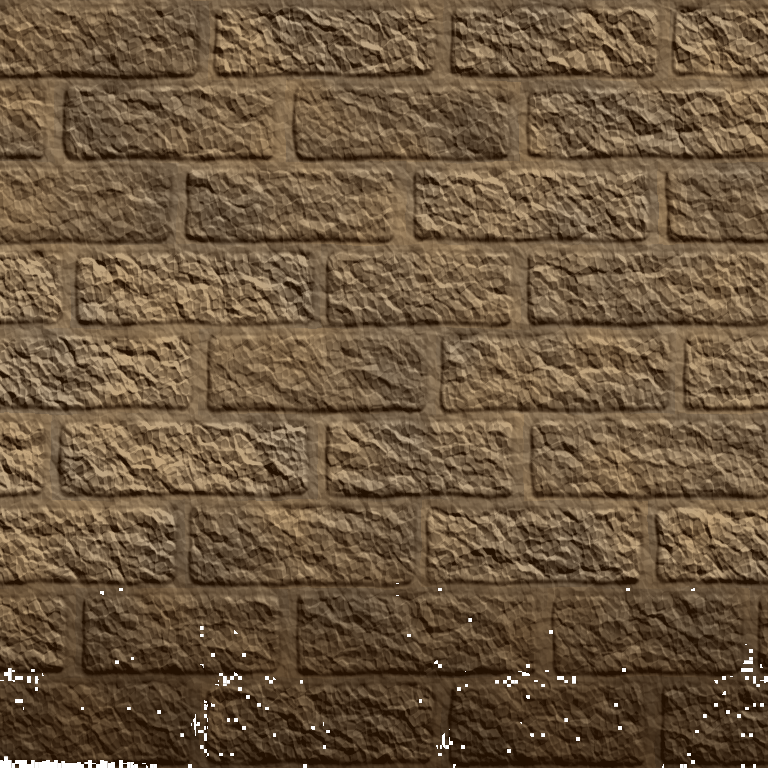
A three.js fragment shader for this texture:

```glsl
// Weathered wall of nine courses of rough brown stone, dark and flecked with white at its foot.
varying vec2 vUv;

const vec3 DARK_EARTH = vec3(0.19, 0.12, 0.055);
const vec3 PALE_STONE = vec3(0.65, 0.56, 0.44);
const vec3 WARM_TINT = vec3(1.03, 0.995, 0.93);
const vec3 GREY_TINT = vec3(0.98, 1.0, 1.04);
const vec2 TO_LIGHT = vec2(0.45, 0.89);
const float STONE_LENGTH = 0.303;

struct Stone {
  float dist;  // signed distance to the stone edge, negative inside
  vec2 seed;   // random pair for this stone
};

// One below lo, zero above hi
float fade(float lo, float hi, float x) {
  return 1.0 - smoothstep(lo, hi, x);
}

vec2 hash2(vec2 p) {
  vec3 q = fract(p.xyx * vec3(0.1031, 0.1030, 0.0973));
  q += dot(q, q.yzx + 33.33);
  return fract((q.xx + q.yz) * q.zy);
}

// Layered sines, each bent by the last; roughly -1 to 1
float waves(vec2 p) {
  float sum = 0.0, amp = 0.5;
  for (int i = 0; i < 4; i++) {
    sum += amp * sin(p.x + 1.6 * sin(p.y));
    p = mat2(1.3, 1.1, -1.1, 1.3) * p + 2.7;
    amp *= 0.6;
  }
  return sum;
}

// Squared distance to the nearest scattered point
float cellular(vec2 p) {
  vec2 cell = floor(p), f = p - cell;
  float nearest = 2.0;
  for (int y = -1; y <= 1; y++) {
    for (int x = -1; x <= 1; x++) {
      vec2 o = vec2(float(x), float(y));
      vec2 d = o + hash2(cell + o + 50.0) - f;
      nearest = min(nearest, dot(d, d));
    }
  }
  return nearest;
}

// Chipped rock relief: domes and pits, strongest at the fine scales
float rockRelief(vec2 p) {
  float sum = 0.0, freq = 24.0, weight = 0.5, side = 1.0;
  p += 0.003 * vec2(waves(p * 47.0), waves(p.yx * 53.0 + 4.0));
  for (int i = 0; i < 4; i++) {
    sum -= side * weight * cellular(p * freq * vec2(0.85, 1.1)) / freq;
    p = mat2(0.91, 0.41, -0.41, 0.91) * p + 1.3;
    freq *= 1.85;
    weight = min(weight + 0.17, 0.85);
    side = -side;
  }
  return sum;
}

// Position of an upright joint, counted in stone lengths
float jointAt(float k, float row) {
  return k + 0.18 * (hash2(vec2(k + 11.0, row * 3.0 + 5.0)).x - 0.5);
}

// Running bond whose courses grow slightly taller toward the foot
Stone stoneAt(vec2 p) {
  p += 0.0022 * vec2(waves(p * 43.0), waves(p * 38.0 + 9.0));
  float depth = 1.0 - p.y;
  float course = depth * (9.6 - 0.6 * depth);
  float row = floor(course);
  float height = 1.0 / (9.6 - 1.2 * depth);
  float u = (p.x - mix(0.247, 0.091, mod(row, 2.0))) / STONE_LENGTH;
  float k = floor(u);
  if (u < jointAt(k, row)) k -= 1.0;
  else if (u >= jointAt(k + 1.0, row)) k += 1.0;
  float left = jointAt(k, row), right = jointAt(k + 1.0, row);
  vec2 seed = hash2(vec2(k + 23.0, row + 41.0));
  vec2 gap = vec2(mix(0.007, 0.014, seed.y), mix(0.006, 0.010, seed.x));
  vec2 halfSize = 0.5 * vec2((right - left) * STONE_LENGTH, height) - gap;
  vec2 centred = vec2((u - 0.5 * (left + right)) * STONE_LENGTH,
                      (course - row - 0.5) * height);
  vec2 q = abs(centred) - halfSize + 0.01;
  return Stone(length(max(q, 0.0)) + min(max(q.x, q.y), 0.0) - 0.01, seed);
}

float wallHeight(vec2 p, Stone s) {
  float face = fade(-0.008, 0.003, s.dist);
  float roughness = mix(0.35, mix(0.7, 1.3, s.seed.x), face);
  return face * mix(0.003, 0.008, s.seed.y) + roughness * rockRelief(p);
}

// Pale square flecks, one at most per grid cell
float flecks(vec2 p, float density) {
  vec2 g = p * 200.0;
  vec2 d = abs(fract(g) - 0.5);
  float inside = fade(0.46, 0.56, max(d.x, d.y));
  return inside * step(hash2(floor(g) + 7.0).x + 0.002, density);
}

void main() {
  vec2 p = vUv;
  Stone stone = stoneAt(p);
  float face = fade(-0.003, 0.003, stone.dist);

  // Light from the upper right; stones shade the mortar below and left of them
  float reach = 0.0026;
  vec2 lit = p + TO_LIGHT * reach;
  float slope = (wallHeight(p, stone) - wallHeight(lit, stoneAt(lit))) / reach;
  float shadow = (1.0 - face) * fade(-0.003, 0.002, stoneAt(p + TO_LIGHT * 0.006).dist);
  float crease = exp(-pow(stone.dist / 0.0025, 2.0));
  float stain = waves(p * 17.0 + stone.seed * 6.0);

  // Tone falls away toward the foot and a little at the top
  float rise = smoothstep(0.0, 0.42, p.y);
  float tone = mix(0.15, 0.62, rise) - 0.09 * smoothstep(0.75, 1.0, p.y);
  float detail = 0.34 * slope + 0.1 * stain + 0.05 * waves(p * 210.0);
  detail += face * 0.16 * (stone.seed.x - 0.5) + 0.08 * (1.0 - face);
  detail -= 0.16 * crease + 0.42 * shadow;
  tone += detail * mix(0.6, 1.0, rise);
  vec3 color = mix(DARK_EARTH, PALE_STONE, clamp(tone, -0.12, 1.2));
  color *= mix(GREY_TINT, WARM_TINT, clamp(0.5 + 0.5 * stain, 0.0, 1.0));

  // White flecks gather in patches along the lower joints
  float low = fade(0.06, 0.27, p.y);
  float patches = smoothstep(0.1, 0.7, waves(p * 19.0 + 3.0));
  float density = low * (0.008 + 0.04 * patches + 0.4 * patches * (1.0 - face));
  density += 0.85 * fade(0.004, 0.012, p.y) * fade(0.15, 0.22, p.x);
  color = mix(color, vec3(1.0), flecks(p, density));

  gl_FragColor = vec4(clamp(color, 0.0, 1.0), 1.0);
}
```
